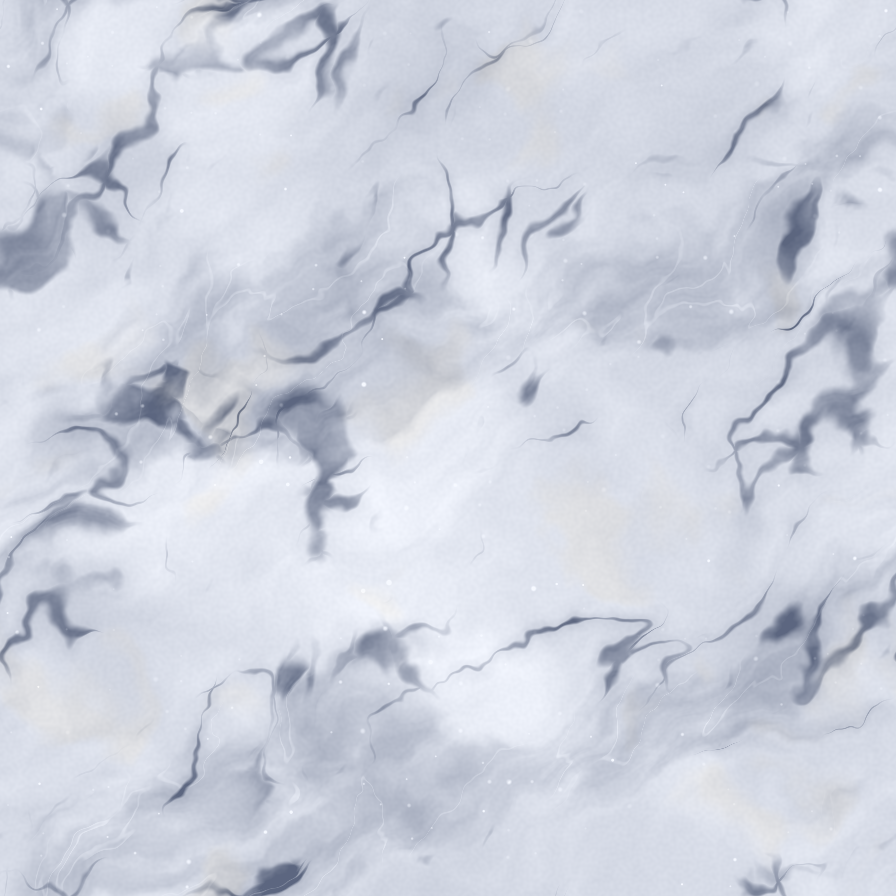
Give the GLSL for this texture, as a Shadertoy shader.

```glsl
const vec3 PALE = vec3(0.93, 0.945, 0.98);
const vec3 DARK = vec3(0.36, 0.40, 0.50);
const vec3 CREAM = vec3(1.01, 0.995, 0.965);
const float BASE_TONE = 0.14;
const float WARP = 0.08;
const float CLOUD_TONE = 0.16;
const float BAND_TONE = 0.15;
const float VEIN_TONE = 0.55;
const float GRAIN_TONE = 0.035;
const float HAIRLINE = 0.0028;
const float VEIN_SWELL = 0.008;
const vec2 CLAST_COUNT = vec2(5.0);
const vec2 FLECK_COUNT = vec2(22.0, 14.0);
const vec2 DOT_COUNT = vec2(36.0);
const vec2 GRAIN_COUNT = vec2(200.0);

// Hash of a wrapped lattice cell
vec2 hash2(vec2 cell, vec2 period, float seed) {
    uvec2 v = uvec2(floor(mod(cell + 0.5, period)));
    v += uint(seed) * uvec2(71u, 113u);
    v = v * 1664525u + 1013904223u;
    for (int i = 0; i < 2; i++) {
        v.x += v.y * 1664525u;
        v.y += v.x * 1664525u;
        v ^= v >> 16u;
    }
    return vec2(v & 65535u) / 65535.0;
}

float cornerSlope(vec2 cell, vec2 offset, vec2 f, vec2 period, float seed) {
    float angle = 6.28318 * hash2(cell + offset, period, seed).x;
    return dot(vec2(cos(angle), sin(angle)), f - offset);
}

// Gradient noise with a whole number of cells per tile
float gradientNoise(vec2 uv, vec2 period, float seed) {
    vec2 p = uv * period, c = floor(p), f = p - c;
    vec2 u = f * f * f * (f * (f * 6.0 - 15.0) + 10.0);
    float low = mix(cornerSlope(c, vec2(0, 0), f, period, seed),
                    cornerSlope(c, vec2(1, 0), f, period, seed), u.x);
    float high = mix(cornerSlope(c, vec2(0, 1), f, period, seed),
                     cornerSlope(c, vec2(1, 1), f, period, seed), u.x);
    return mix(low, high, u.y);
}

float fbm(vec2 uv, vec2 period, int octaves, float seed) {
    float sum = 0.0, amplitude = 1.0;
    for (int i = 0; i < octaves; i++) {
        sum += amplitude * gradientNoise(uv, period, seed + float(i));
        period *= 2.0;
        amplitude *= 0.5;
    }
    return sum;
}

// Distances to the three nearest cell points, in canvas units
vec3 cellDistances(vec2 uv, vec2 period, float seed) {
    vec2 p = uv * period, c = floor(p);
    vec3 nearest = vec3(9.0);
    for (int y = -2; y <= 2; y++)
    for (int x = -2; x <= 2; x++) {
        vec2 cell = c + vec2(x, y);
        float d = length(cell + hash2(cell, period, seed) - p);
        if (d < nearest.x) nearest = vec3(d, nearest.xy);
        else if (d < nearest.y) nearest = vec3(nearest.x, d, nearest.y);
        else nearest.z = min(nearest.z, d);
    }
    return nearest / period.x;
}

float veinDistance(vec2 uv, vec2 period, float seed) {
    return abs(fbm(uv, period, 3, seed) - 0.04) / (2.0 * period.x);
}

float stroke(float distance, float width) {
    return 1.0 - smoothstep(0.15 * width, width, distance);
}

// Scattered pale crystals
float crystalDots(vec2 uv) {
    vec2 p = uv * DOT_COUNT, cell = floor(p);
    vec2 centre = 0.25 + 0.5 * hash2(cell, DOT_COUNT, 120.0);
    vec2 kind = hash2(cell, DOT_COUNT, 121.0);
    float radius = mix(0.06, 0.15, kind.y * kind.y);
    return step(kind.x, 0.2) * stroke(length(p - cell - centre), radius);
}

void mainImage(out vec4 fragColor, in vec2 fragCoord) {
    vec2 uv = fragCoord / iResolution.xy;
    vec2 p = uv + WARP * vec2(fbm(uv, vec2(4), 5, 1.0), fbm(uv, vec2(4), 5, 11.0));
    vec2 slant = vec2(p.x, 2.0 * p.y - p.x);
    vec2 steep = vec2(2.0 * p.x - p.y, p.y);

    // Clouded ground with grey diagonal bands
    float clouds = fbm(p, vec2(3), 5, 31.0);
    float band = smoothstep(-0.02, 0.3, fbm(slant, vec2(2), 5, 41.0));
    float mottle = fbm(slant, vec2(12, 10), 4, 51.0);
    float tone = BASE_TONE + CLOUD_TONE * clouds + BAND_TONE * band;
    tone += mottle * (0.06 + 0.14 * band);

    // Broken veins, swelling where the stone is most fractured
    float fractured = smoothstep(-0.05, 0.3, fbm(uv, vec2(2), 3, 61.0));
    float broken = smoothstep(-0.05, 0.35, fbm(uv, vec2(5), 3, 91.0));
    float width = HAIRLINE + VEIN_SWELL * broken * broken;
    float slantVein = veinDistance(slant, vec2(2), 71.0);
    float steepVein = veinDistance(steep, vec2(2), 76.0);
    float veins = max(stroke(slantVein, width), stroke(steepVein, width)) * broken;
    float halo = stroke(min(slantVein, steepVein), 0.035) * broken;

    // Pale clasts with dark borders and filled junctions
    vec3 near = cellDistances(p, CLAST_COUNT, 81.0);
    float border = stroke(0.5 * (near.y - near.x), 1.3 * width) * broken;
    float wedge = 1.0 - smoothstep(0.04, 0.058, near.z - near.x + 0.02 * mottle);
    float filling = max(border, wedge * smoothstep(0.25, 0.6, broken)) * fractured;
    tone += 0.08 * halo - 0.06 * fractured * (1.0 - band);
    tone += VEIN_TONE * max(veins, filling) * (1.0 + 0.6 * mottle);

    // Flecks, light scratches, crystals and grain
    float fleck = smoothstep(0.4, 0.6, gradientNoise(steep, FLECK_COUNT, 101.0));
    tone += 0.25 * fleck * smoothstep(0.0, 0.3, clouds + 0.5 * mottle);
    tone -= 0.09 * stroke(veinDistance(steep, vec2(5, 3), 106.0), 0.002) * band;
    tone -= 0.16 * crystalDots(uv) * (0.4 + band + wedge);
    tone += GRAIN_TONE * gradientNoise(uv, GRAIN_COUNT, 111.0);

    vec3 color = mix(PALE, DARK, clamp(tone, -0.06, 1.0));
    float stain = smoothstep(0.2, 0.5, fbm(p, vec2(6), 3, 115.0));
    fragColor = vec4(color * mix(vec3(1), CREAM, stain), 1.0);
}
```
